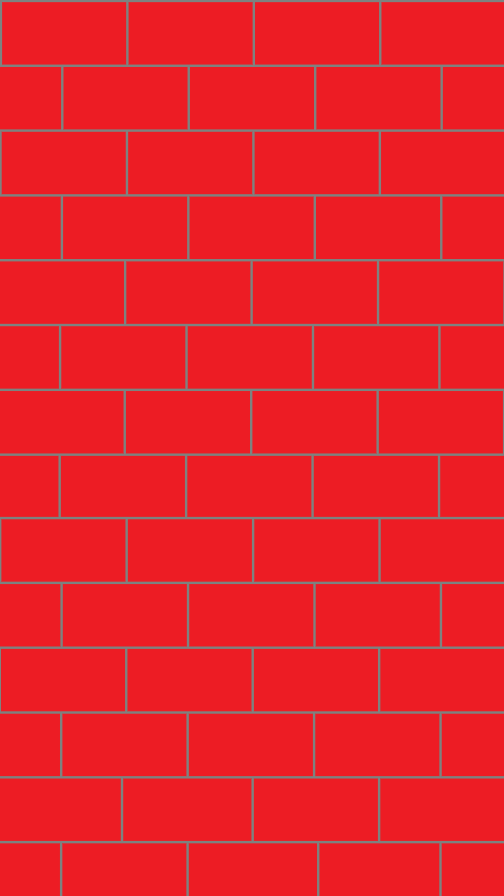
Reproduce this pattern procedurally as a WebGL 2 fragment shader.

```glsl
#version 300 es
precision highp float;
// Flat red brick wall in running bond with thin grey mortar joints.
// Each course picks its joint offset from its row number; small slips between
// groups of four courses give the wall its hand-laid irregularity.

uniform vec2 u_resolution;
out vec4 fragColor;

// Anti-aliased coverage of a mortar line, from the distance to its centre.
float mortarLine(float distanceToCentre, float pixel) {
    return clamp((0.00237 - abs(distanceToCentre)) / pixel + 0.5, 0.0, 1.0);
}

// Horizontal position of the first upright joint in a course.
float courseOffset(float row) {
    vec4 groupSlip = vec4(0.0, -0.0044, -0.0014, -0.0023);
    float halfBrick = 0.1222 * mod(row, 2.0);
    float drift = -0.0004 * mod(row, 4.0);
    return 0.0018 + halfBrick + drift + groupSlip[int(row) / 4];
}

void main() {
    // Canvas width is 1; y runs downward from the top edge.
    vec2 uv = gl_FragCoord.xy / u_resolution;
    vec2 p = vec2(uv.x, (1.0 - uv.y) * 16.0 / 9.0);
    float pixel = 1.0 / u_resolution.x;
    vec2 pitch = vec2(0.2509, 0.1286);

    // Courses: those below the eighth sit slightly higher.
    float y = (p.y + 0.0028 * step(0.96, p.y) - 0.0019) / pitch.y;
    float row = clamp(floor(y), 0.0, 15.0);
    float bedDistance = (y - round(y)) * pitch.y;

    // Upright joints, with two misplaced ones in the bottom courses.
    float x = p.x - courseOffset(row);
    float column = round(x / pitch.x);
    float slip = 0.0;
    if (row == 12.0 && column < 1.5) slip = -0.0083;
    if (row == 13.0 && column == 2.0) slip = 0.0083;
    float jointDistance = x - column * pitch.x - slip;

    float mortar = max(mortarLine(bedDistance, pixel), mortarLine(jointDistance, pixel));
    vec3 brickRed = vec3(0.93, 0.11, 0.14);
    vec3 mortarGrey = vec3(0.49, 0.51, 0.50);
    fragColor = vec4(mix(brickRed, mortarGrey, mortar), 1.0);
}
```
